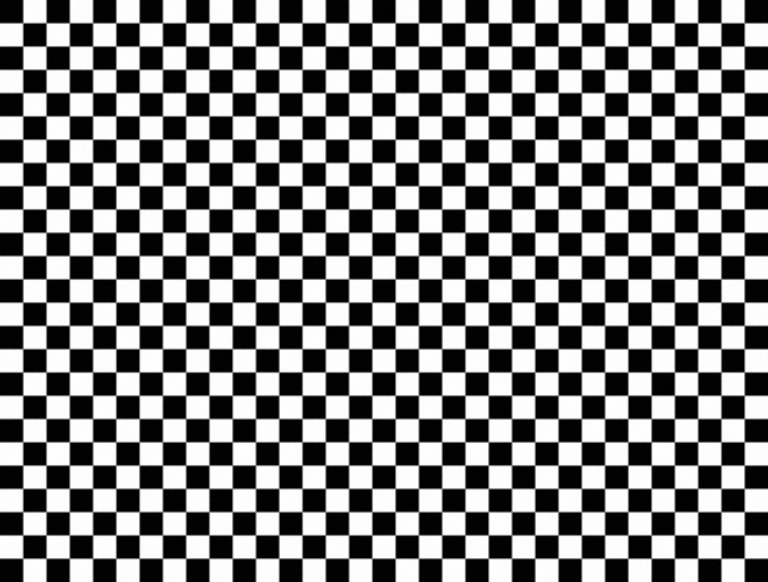
This pattern is drawn by a WebGL 1 fragment shader. Its source:

```glsl
precision highp float;

// A black and white checkerboard, 33 cells across and 25 down, with black corners.
// Each axis gives a soft square wave; the sign of their product picks the colour.
// A faint grain near the cell edges keeps the flat areas from being quite pure.

uniform vec2 u_resolution;

float hash(vec2 p) {
  p = fract(p * vec2(0.1031, 0.1137));
  p += dot(p, p.yx + 33.33);
  return fract((p.x + p.y) * p.x * 91.7);
}

// Signed distance to the nearest cell edge: positive in even cells, negative in odd.
vec2 edgeDistance(vec2 p) {
  return 0.5 - abs(mod(p + 0.5, 2.0) - 1.0);
}

void main() {
  vec2 cells = vec2(33.0, 25.0);
  vec2 p = gl_FragCoord.xy / u_resolution * cells;

  // Holding the position inside the outer cells leaves the canvas border crisp.
  vec2 d = edgeDistance(clamp(p, vec2(0.5), cells - 0.5));

  // Soft edges, never narrower than one pixel.
  vec2 halfWidth = max(vec2(0.05), 0.5 * cells / u_resolution);
  vec2 wave = clamp(d / halfWidth, -1.0, 1.0);
  float white = 0.5 - 0.5 * wave.x * wave.y;

  // Faint grain, strongest beside the edges.
  float nearEdge = 1.0 - smoothstep(0.05, 0.3, min(abs(d.x), abs(d.y)));
  float grain = (hash(floor(p * 16.0)) - 0.5) * mix(0.008, 0.02, nearEdge);

  gl_FragColor = vec4(vec3(mix(0.006, 0.993, white) + grain), 1.0);
}
```
